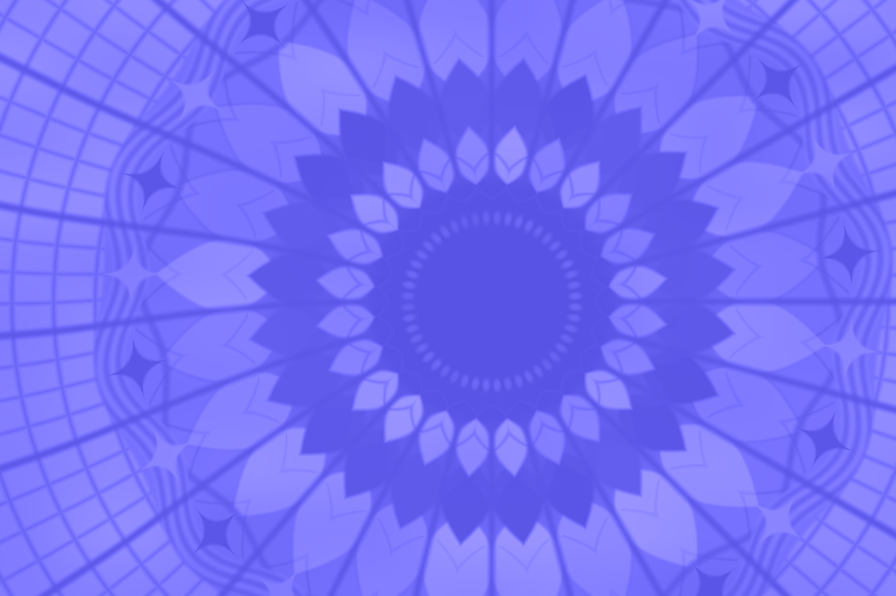
A WebGL 2 fragment shader for this background:

```glsl
#version 300 es
precision highp float;
// Radial stained-glass rosette in violet: petal rings, spokes and an outer lattice.
uniform vec2 u_resolution;
out vec4 fragColor;

const float PI = 3.14159265;
const float SECTORS = 24.0;
const vec2 CENTER = vec2(0.825, 0.494);   // in canvas heights
const float SOFT = 0.006;                 // edge blur
const float LEFT_TWIST = 0.07;            // bend of the spokes on the left
const float SPOKE_WIDTH = 0.0065;
const float LATTICE_START = 0.665;
const float LATTICE_STEP = 0.07;
const vec3 DEEP = vec3(0.345, 0.322, 0.895);
const vec3 PALE = vec3(0.600, 0.580, 1.115);

float hash(vec2 p) {
  return fract(sin(dot(p, vec2(127.1, 311.7))) * 43758.55);
}

float noise(vec2 p) {
  vec2 i = floor(p), f = fract(p);
  f = f * f * (3.0 - 2.0 * f);
  return mix(mix(hash(i), hash(i + vec2(1, 0)), f.x),
             mix(hash(i + vec2(0, 1)), hash(i + vec2(1, 1)), f.x), f.y);
}

float fill(float d) { return 1.0 - smoothstep(-SOFT, SOFT, d); }
float stroke(float d, float width) { return fill(abs(d) - width); }

// Leaf between two radii; side is the arc length from its axis.
float leaf(float r, float side, float inner, float outer, float halfWidth) {
  float u = clamp((r - inner) / (outer - inner), 0.0, 1.0);
  return abs(side) + SOFT - (halfWidth + SOFT) * sin(PI * pow(u, 0.85));
}

// Distance along the arc to the nearest of n evenly spaced rays.
float rayDistance(float turn, float n, float r) {
  return abs(fract(turn * n + 0.5) - 0.5) * 2.0 * PI * r / n;
}

void main() {
  vec2 uv = gl_FragCoord.xy / u_resolution.y;
  vec2 p = uv - CENTER;
  float r = length(p);
  float angle = atan(p.y, p.x);
  angle -= LEFT_TWIST * smoothstep(0.15, 0.8, r) * max(0.0, -p.x / max(r, 0.001));
  float turn = angle / (2.0 * PI);
  float id = mod(floor(turn * SECTORS), SECTORS);
  float arc = 2.0 * PI * r / SECTORS;
  float side = (fract(turn * SECTORS) - 0.5) * arc;
  float between = (fract(turn * SECTORS + 0.5) - 0.5) * arc;
  float vary = hash(vec2(id, 3.0));

  // Dark hub, then the lighter field around it
  float tone = mix(0.02, 0.27, smoothstep(0.19, 0.24, r));
  tone = mix(tone, 0.46, smoothstep(0.36, 0.43, r));

  // Wide pale petals with overlapping outlines
  float wide = leaf(r, side, 0.35, 0.575, 0.063);
  tone = mix(tone, 0.58 + 0.36 * vary, fill(wide));
  tone -= 0.25 * stroke(wide, 0.001) * step(0.36, r) * step(r, 0.575);
  float overlap = leaf(r, between, 0.40, 0.62, 0.075);
  tone -= 0.28 * stroke(overlap, 0.001) * step(0.41, r) * step(r, 0.60);

  // Dark middle petals
  float middle = leaf(r, side, 0.265, 0.418, 0.044);
  tone = mix(tone, 0.04 + 0.13 * hash(vec2(id, 8.0)), fill(middle));
  float shade = leaf(r, between, 0.22, 0.35, 0.036);
  tone = mix(tone, 0.13, 0.6 * fill(shade));

  // Small bright petals, crossed near their base
  float small = leaf(r, side, 0.195, 0.302, 0.029);
  tone = mix(tone, 0.62 + 0.3 * hash(vec2(id, 5.0)), fill(small));
  float crossing = leaf(r, between, 0.17, 0.26, 0.032);
  tone = mix(tone, 0.12, 0.7 * stroke(crossing, 0.002) * step(r, 0.25));

  // Scalloped border with flowing bands
  float wave = cos(angle * SECTORS * 0.5 - PI * 0.5);
  tone = mix(tone, 0.14, 0.8 * stroke(r - 0.575 + 0.018 * wave, 0.006));
  float band = r - 0.632 - 0.025 * wave;
  float stripes = 0.5 + 0.5 * cos(band * 2.0 * PI / 0.021);
  tone = mix(tone, mix(0.6, 0.28, stripes), fill(abs(band) - 0.03));

  // Concave stars, alternating dark and bright
  float star = sqrt(abs(side)) + sqrt(abs(r - 0.605)) - 0.235;
  float starMask = 1.0 - smoothstep(-0.025, 0.025, star);
  tone = mix(tone, mix(0.06, 0.75, mod(id, 2.0)), starMask);

  // Outer lattice of bright panes
  float lattice = smoothstep(LATTICE_START - SOFT, LATTICE_START + SOFT, r - 0.012 * wave);
  float ringLine = abs(fract((r - LATTICE_START) / LATTICE_STEP + 0.5) - 0.5) * LATTICE_STEP;
  float fineRay = rayDistance(turn, SECTORS * 4.0, r);
  float panes = 0.80 - 0.55 * max(fill(ringLine - 0.003), fill(fineRay - 0.002));
  tone = mix(tone, panes, lattice);

  // Uneven light and soft horizontal shadows
  float haze = noise(uv * vec2(5.0, 9.0) + 4.0);
  tone *= 0.76 + 0.38 * haze;

  // Spokes over everything but the hub
  float spoke = fill(rayDistance(turn, SECTORS, r) - SPOKE_WIDTH * (0.6 + 0.5 * r));
  tone = mix(tone, 0.06, 0.85 * spoke * smoothstep(0.17, 0.23, r));

  // Faint bead ring at the hub's edge
  float beadSide = rayDistance(turn + 0.25 / SECTORS, SECTORS * 2.0, r);
  float bead = length(vec2(beadSide * 1.8, r - 0.141)) - 0.010;
  tone += 0.32 * fill(bead) * (0.5 + 0.5 * noise(p * 30.0 + 9.0));

  fragColor = vec4(min(mix(DEEP, PALE, clamp(tone, 0.0, 1.0)), 1.0), 1.0);
}
```
